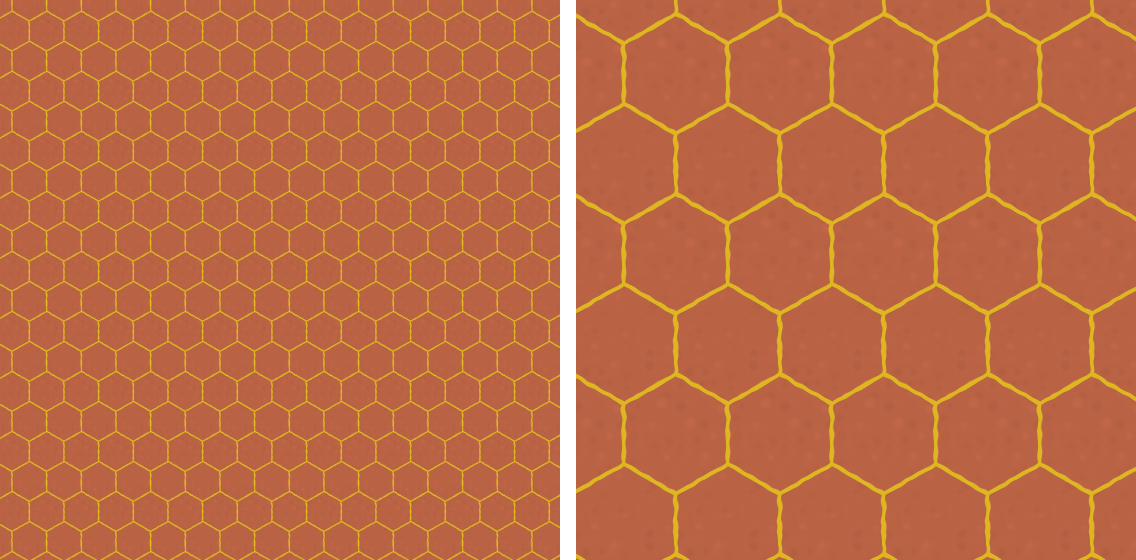
Left, the full canvas; right, a detail of the centre.
This pattern is drawn by a three.js fragment shader. Its source:

```glsl
varying vec2 vUv;

#define PITCH 0.0619
#define ORIGIN vec2(0.0523, 0.4620)
#define LINE_WIDTH 0.040
#define WOBBLE vec2(0.022, 0.011)
#define CLAY vec3(0.730, 0.388, 0.268)
#define GOLD vec3(0.868, 0.712, 0.135)
#define SPECK_TONE 0.045
#define GRAIN_TONE 0.012

// Smallest rectangle that tiles the hexagon lattice, in hexagon widths
const vec2 PERIOD = vec2(1.0, 1.7320508);

vec2 hash2(vec2 p) {
  vec3 h = fract(p.xyx * vec3(0.1031, 0.1030, 0.0973) + 0.137);
  h += dot(h, h.yzx + 33.33);
  return fract((h.xx + h.yz) * h.zy);
}

float gradientAt(vec2 corner, vec2 offset, vec2 cells, float seed) {
  float angle = 6.2831853 * hash2(mod(corner, cells) + seed).x;
  return dot(vec2(cos(angle), sin(angle)), offset);
}

// Gradient noise that wraps after the given number of cells
float gradientNoise(vec2 p, vec2 cells, float seed) {
  vec2 i = floor(p), f = fract(p);
  vec2 u = f * f * f * (f * (f * 6.0 - 15.0) + 10.0);
  vec2 e = vec2(1.0, 0.0);
  float low = mix(gradientAt(i, f, cells, seed),
                  gradientAt(i + e.xy, f - e.xy, cells, seed), u.x);
  float high = mix(gradientAt(i + e.yx, f - e.yx, cells, seed),
                   gradientAt(i + e.xx, f - e.xx, cells, seed), u.x);
  return mix(low, high, u.y);
}

// Distance to the nearest edge of a pointy-top honeycomb
float honeycombEdge(vec2 p) {
  vec2 a = mod(p + 0.5 * PERIOD, PERIOD) - 0.5 * PERIOD;
  vec2 b = mod(p, PERIOD) - 0.5 * PERIOD;
  vec2 q = abs(dot(a, a) < dot(b, b) ? a : b);
  return 0.5 - max(q.x, dot(q, vec2(0.5, 0.8660254)));
}

// Signed tone of soft round specks on a jittered, wrapping grid
float specks(vec2 p, float pixel) {
  vec2 cells = vec2(6.0, 10.0);
  vec2 scale = cells / PERIOD;
  vec2 home = floor(p * scale);
  float soft = 0.02 + 0.5 * pixel;
  float tone = 0.0;
  for (int y = -1; y <= 1; y++) {
    for (int x = -1; x <= 1; x++) {
      vec2 cell = home + vec2(float(x), float(y));
      vec2 id = mod(cell, cells);
      vec2 kind = hash2(id + 41.0);
      vec2 center = (cell + 0.1 + 0.8 * hash2(id + 7.0)) / scale;
      float radius = mix(0.018, 0.048, kind.x);
      float cover = 1.0 - smoothstep(radius - soft, radius + soft, length(p - center));
      tone += cover * (kind.y > 0.75 ? 0.8 : -kind.y / 0.75);
    }
  }
  return clamp(tone, -1.0, 1.0);
}

void main() {
  vec2 p = (vUv - ORIGIN) / PITCH;
  float pixel = fwidth(vUv.x) / PITCH;

  // Speckled clay
  vec2 grainCells = vec2(9.0, 16.0);
  float grain = gradientNoise(p / PERIOD * grainCells, grainCells, 3.0);
  vec3 color = CLAY * (1.0 + SPECK_TONE * specks(p, pixel) + GRAIN_TONE * grain);

  // Hand-drawn gold outline
  vec2 wobbleCells = vec2(10.0, 18.0);
  vec2 w = p / PERIOD * wobbleCells;
  vec2 drift = vec2(gradientNoise(w, wobbleCells, 19.0), gradientNoise(w, wobbleCells, 57.0));
  float edge = honeycombEdge(p + WOBBLE * drift);
  float line = clamp((0.5 * LINE_WIDTH - edge) / pixel + 0.5, 0.0, 1.0);

  gl_FragColor = vec4(mix(color, GOLD, line), 1.0);
}
```
